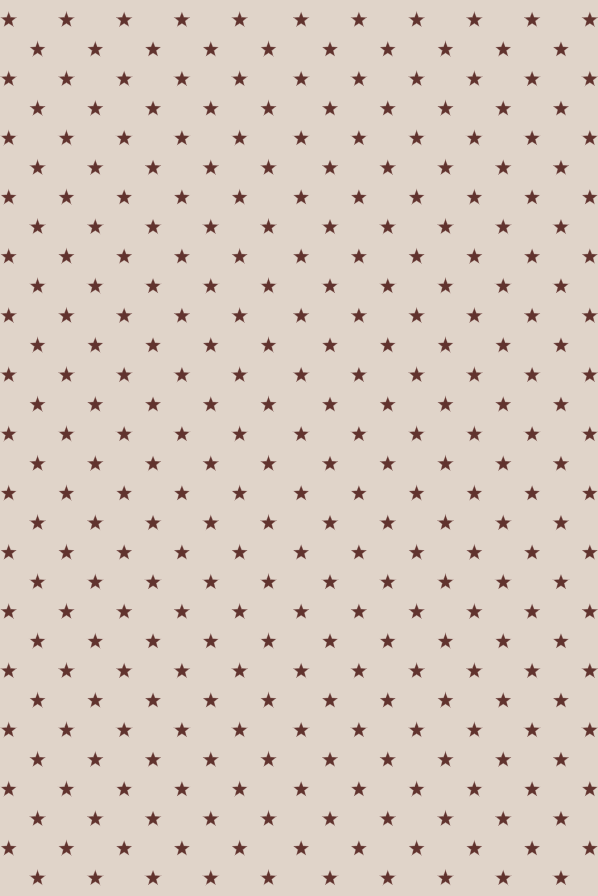
Give the GLSL for this pattern, as a Shadertoy shader.

```glsl
// Small dark red five-pointed stars on warm beige, set in a staggered lattice.
// Each pixel finds its nearest lattice star and shades a folded star distance;
// a slightly wider gap near the middle column marks the seam of two panels.

const float PI = 3.14159;

// Lengths are fractions of the canvas height, measured from the top left.
const vec2 FIRST_STAR = vec2(0.0097, 0.0223);
const vec2 HALF_PITCH = vec2(0.03222, 0.03303);
const float SEAM_X = 0.318;
const float SEAM_GAP = 0.0042;
const float STAR_RADIUS = 0.0087;
const float VALLEY_RATIO = 0.44;

const vec3 BEIGE = vec3(0.88, 0.83, 0.79);
const vec3 DARK_RED = vec3(0.38, 0.20, 0.18);

// Offset from the nearest lattice point; odd rows shift by half a repeat.
vec2 staggeredOffset(vec2 p, vec2 halfPitch) {
    vec2 grid = p / halfPitch;
    float row = round(grid.y);
    float shift = mod(row, 2.0);
    float column = 2.0 * round((grid.x - shift) * 0.5) + shift;
    return p - vec2(column, row) * halfPitch;
}

// Signed distance to the edge lines of a star with one tip along +y.
float starDistance(vec2 p, float radius, float valleyRatio) {
    float halfSector = PI / 5.0;
    float angle = atan(p.x, p.y);
    angle = abs(mod(angle + halfSector, 2.0 * halfSector) - halfSector);
    vec2 folded = length(p) * vec2(sin(angle), cos(angle));

    vec2 tip = vec2(0.0, radius);
    vec2 valley = radius * valleyRatio * vec2(sin(halfSector), cos(halfSector));
    vec2 edge = valley - tip;
    return dot(folded - tip, normalize(vec2(-edge.y, edge.x)));
}

// Antialiased coverage of a shape over one pixel.
float coverage(float dist, float pixel) {
    return 1.0 - smoothstep(-0.8 * pixel, 0.8 * pixel, dist);
}

void mainImage(out vec4 fragColor, in vec2 fragCoord) {
    float pixel = 1.0 / iResolution.y;
    vec2 p = vec2(fragCoord.x, iResolution.y - fragCoord.y) * pixel;

    // Close the seam gap so that both panels share one lattice
    p.x -= SEAM_GAP * step(SEAM_X, p.x);

    vec2 offset = staggeredOffset(p - FIRST_STAR, HALF_PITCH);
    offset.y = -offset.y; // tips point up
    float star = coverage(starDistance(offset, STAR_RADIUS, VALLEY_RATIO), pixel);

    fragColor = vec4(mix(BEIGE, DARK_RED, star), 1.0);
}
```
